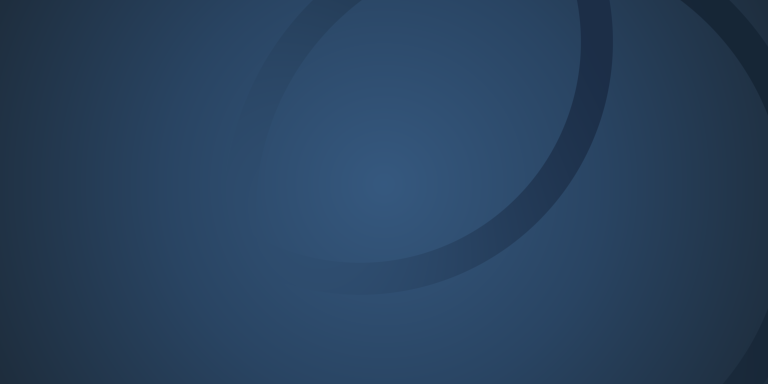
This background is drawn by a Shadertoy shader. Its source:

```glsl
// A deep blue radial glow crossed by two large, dark rings.
// Each ring is a circle distance band whose opacity fades along a slanted axis.
// Lengths are in canvas heights, so x runs from 0 to 2 on a 2:1 canvas.

const vec3 GLOW_CORE = vec3(0.210, 0.347, 0.498);
const vec3 GLOW_MID  = vec3(0.161, 0.268, 0.387);
const vec3 GLOW_EDGE = vec3(0.116, 0.176, 0.238);
const vec3 RING_NAVY = vec3(0.108, 0.180, 0.280);
const vec3 RING_INK  = vec3(0.085, 0.145, 0.210);

const float HALF_WIDTH = 0.0417;
const vec2 FADE_AXIS = vec2(1.0, 0.5);

// Three-stop radial gradient around a centre
vec3 radialGlow(vec2 p, vec2 centre) {
    float d = length(p - centre);
    vec3 inner = mix(GLOW_CORE, GLOW_MID, clamp(d / 0.57, 0.0, 1.0));
    return mix(inner, GLOW_EDGE, clamp((d - 0.57) / 0.55, 0.0, 1.0));
}

// Antialiased coverage of a circular band
float ringMask(vec2 p, vec2 centre, float radius, float halfWidth, float pixel) {
    float d = abs(length(p - centre) - radius) - halfWidth;
    return 1.0 - smoothstep(-0.75 * pixel, 0.75 * pixel, d);
}

// Opacity growing along the fade axis from start to end
float axisFade(vec2 p, float start, float end) {
    float t = (dot(p, FADE_AXIS) - start) / (end - start);
    return pow(clamp(t, 0.0, 1.0), 1.3);
}

void mainImage(out vec4 fragColor, in vec2 fragCoord) {
    float pixel = 1.0 / iResolution.y;
    vec2 p = fragCoord * pixel;

    // Background glow
    vec3 color = radialGlow(p, vec2(1.0, 0.52));

    // Large outer ring, mostly beyond the right side
    float outerRing = ringMask(p, vec2(1.357, 0.448), 0.732, HALF_WIDTH, pixel);
    color = mix(color, RING_INK, 0.95 * outerRing * axisFade(p, 0.84, 2.32));

    // Inner ring, dissolving toward the lower left
    float innerRing = ringMask(p, vec2(0.9375, 0.891), 0.617, HALF_WIDTH, pixel);
    color = mix(color, RING_NAVY, innerRing * axisFade(p, 0.84, 1.984));

    fragColor = vec4(color, 1.0);
}
```
